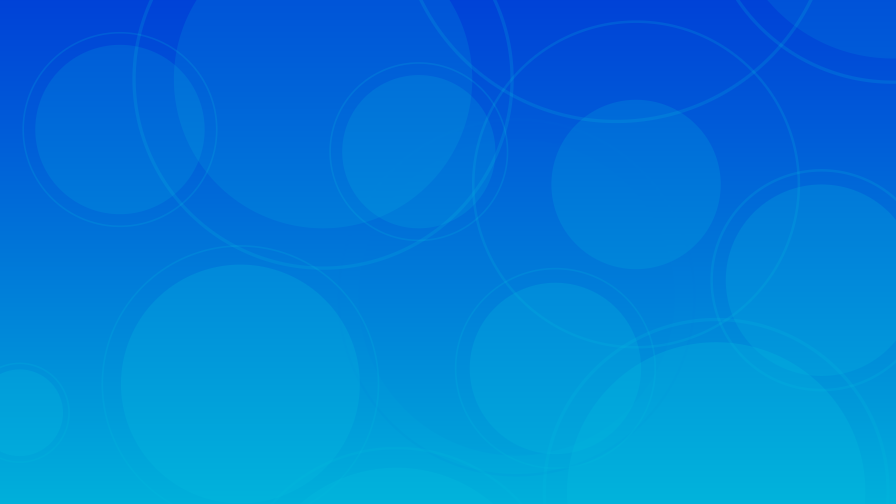
Reproduce this background procedurally as a WebGL 2 fragment shader.

```glsl
#version 300 es
precision highp float;

uniform vec2 u_resolution;
out vec4 outColor;

const vec3 TOP_BLUE = vec3(0.0, 0.26, 0.843);
const vec3 BOTTOM_CYAN = vec3(0.0, 0.69, 0.855);
const vec3 GLOW = vec3(0.01, 0.74, 0.87);
const vec3 SHADE = vec3(0.0, 0.44, 0.845);
const float GRADIENT_CURVE = 1.08;
const float FILL_LOW = 0.26;    // disc opacity at the bottom
const float FILL_HIGH = 0.13;   // disc opacity at the top
const float RING_OPACITY = 0.18;
const float SHADE_OPACITY = 0.07;
const float FINE = 0.0032;      // ring widths, in canvas heights
const float MEDIUM = 0.005;
const float BROAD = 0.0065;

// Coverage of a filled circle, smoothed over one pixel.
float disc(float dist, float radius) {
    float pixel = 1.0 / u_resolution.y;
    return clamp((radius - dist) / pixel + 0.5, 0.0, 1.0);
}

// Coverage of a circular outline.
float ring(float dist, float radius, float width) {
    return disc(dist, radius + 0.5 * width) - disc(dist, radius - 0.5 * width);
}

// Translucent disc with a concentric outline.
void bubble(inout vec3 color, vec2 p, vec2 center, float discRadius, float ringRadius, float width) {
    float dist = length(p - center);
    float fill = mix(FILL_LOW, FILL_HIGH, clamp(center.y, 0.0, 1.0));
    color = mix(color, GLOW, fill * disc(dist, discRadius));
    color = mix(color, GLOW, RING_OPACITY * ring(dist, ringRadius, width));
}

void main() {
    // Units of canvas height, origin at the lower left.
    vec2 p = gl_FragCoord.xy / u_resolution.y;

    // Vertical gradient
    vec3 color = mix(TOP_BLUE, BOTTOM_CYAN, pow(clamp(1.0 - p.y, 0.0, 1.0), GRADIENT_CURVE));

    // Faint shaded bubble in the middle
    float shadeDist = length(p - vec2(1.025, 0.41));
    float shade = disc(shadeDist, 0.314) + ring(shadeDist, 0.353, 0.005);
    color = mix(color, SHADE, SHADE_OPACITY * shade);

    // Upper bubbles
    bubble(color, p, vec2(0.641, 0.843), 0.296, 0.375, BROAD);
    bubble(color, p, vec2(0.238, 0.743), 0.168, 0.192, FINE);
    bubble(color, p, vec2(0.831, 0.699), 0.152, 0.176, FINE);
    bubble(color, p, vec2(1.262, 0.634), 0.168, 0.323, MEDIUM);
    bubble(color, p, vec2(1.771, 1.208), 0.324, 0.371, BROAD);
    bubble(color, p, vec2(1.222, 1.190), 0.0, 0.431, BROAD);

    // Lower bubbles
    bubble(color, p, vec2(1.630, 0.444), 0.190, 0.218, MEDIUM);
    bubble(color, p, vec2(0.477, 0.238), 0.237, 0.274, FINE);
    bubble(color, p, vec2(1.102, 0.269), 0.170, 0.198, FINE);
    bubble(color, p, vec2(0.039, 0.181), 0.086, 0.098, FINE);
    bubble(color, p, vec2(1.421, 0.025), 0.296, 0.341, BROAD);
    bubble(color, p, vec2(0.787, -0.220), 0.292, 0.331, MEDIUM);

    outColor = vec4(color, 1.0);
}
```
